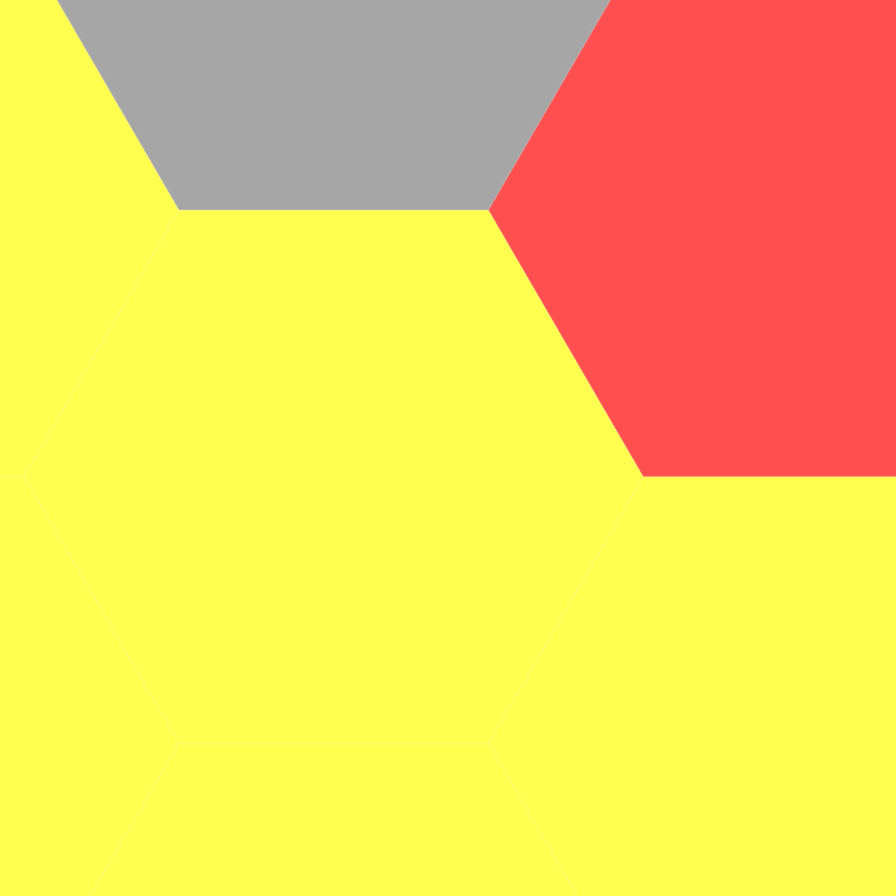
Give the GLSL for this pattern, as a Shadertoy shader.

```glsl
// A few large flat-topped hexagons in yellow, red and grey with faint pale seams.
// Nearby cells of an axial hex lattice are summed by their edge coverage, and
// a linear index modulo seven gives each cell its colour.

// Signed distance to a flat-topped hexagon of side 1.
float hexDistance(vec2 p) {
    p = abs(p);
    return max(p.y, dot(p, vec2(0.8660, 0.5))) - 0.8660;
}

// Axial cell coordinates to the centre of the cell.
vec2 cellCentre(vec2 cell) {
    return vec2(1.5 * cell.x, 1.7321 * (cell.y + 0.5 * cell.x));
}

// One red and one grey cell in every group of seven.
vec3 cellColour(vec2 cell) {
    float index = mod(cell.x + 3.0 * cell.y + 0.5, 7.0);
    if (index > 1.0 && index < 2.0) return vec3(1.0, 0.31, 0.31);
    if (index > 3.0 && index < 4.0) return vec3(0.65);
    return vec3(1.0, 1.0, 0.31);
}

void mainImage(out vec4 fragColor, in vec2 fragCoord) {
    // Hexagon sides as units, slightly flattened in height
    vec2 p = (fragCoord / iResolution.y - vec2(0.3724, 0.468)) / vec2(0.3455, 0.3436);
    float pixel = 1.0 / (0.3455 * iResolution.y);

    vec2 base;
    base.x = round(p.x / 1.5);
    base.y = round(p.y / 1.7321 - 0.5 * base.x);

    // Blend the surrounding cells by coverage
    vec3 colour = vec3(0.0);
    float total = 0.0;
    float edge = 1.0;
    for (int j = -1; j <= 1; j++) {
        for (int i = -1; i <= 1; i++) {
            vec2 cell = base + vec2(i, j);
            float d = hexDistance(p - cellCentre(cell));
            float coverage = clamp(0.5 - d / pixel, 0.0, 1.0);
            colour += coverage * cellColour(cell);
            total += coverage;
            edge = min(edge, abs(d));
        }
    }
    colour /= max(total, 0.001);

    // Faint light seam between cells
    float seam = clamp(0.5 + (0.0035 - edge) / pixel, 0.0, 1.0);
    colour = mix(colour, vec3(1.0), 0.12 * seam);

    fragColor = vec4(colour, 1.0);
}
```
